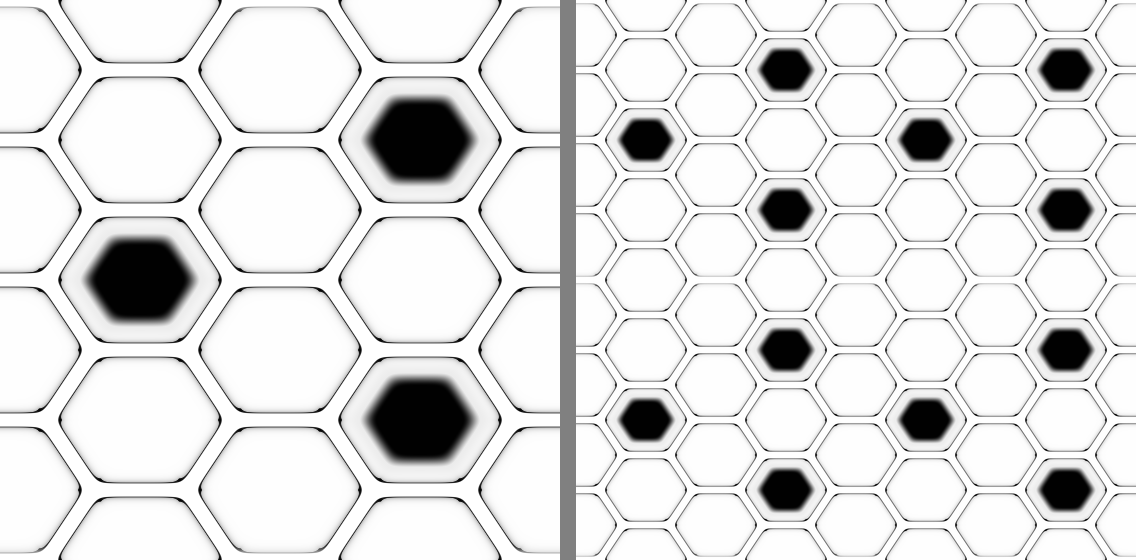
Left: one tile. Right: repeated 2 by 2.
This pattern is drawn by a WebGL 1 fragment shader. Its source:

```glsl
precision highp float;

uniform vec2 u_resolution;

const float REPEATS = 4.0;         // columns and rows across the tile
const float CELL_RADIUS = 0.453;   // cell edge, where 0.5 leaves no gap
const float ROUNDING = 45.0;       // higher gives sharper corners
const float LINE_WIDTH = 0.007;
const float CORNER_WIDTH = 0.021;
const float LINE_INK = 0.85;
const float SHADE_INK = 0.42;
const float SHADE_FALLOFF = 0.016;
const float CORE_INNER = 0.245;    // solid part of a dark cell
const float CORE_OUTER = 0.355;    // end of its blurred rim
const float HALO_INK = 0.07;
const float FAINT_INK = 0.45;      // strength of edges along the tile border
const vec3 GAP_COLOR = vec3(1.0);
const vec3 CELL_COLOR = vec3(0.995);
const vec3 INK_COLOR = vec3(0.005);

// Largest of the three hexagon axes; neighbouring cells meet at 0.5
float hexNorm(vec2 p) {
  p = abs(p);
  return max(p.y, 0.75 * p.x + 0.5 * p.y);
}

// The same measure with rounded corners
float roundHexNorm(vec2 p) {
  p = abs(p);
  vec3 axes = vec3(p.y, 0.75 * p.x + 0.5 * p.y, 0.75 * p.x - 0.5 * p.y);
  return log(dot(exp(ROUNDING * axes), vec3(1.0))) / ROUNDING;
}

// Offset from the nearest centre of a 2 by 1 lattice
vec2 latticeOffset(vec2 q, vec2 origin) {
  vec2 period = vec2(2.0, 1.0);
  return mod(q - origin + 0.5 * period, period) - 0.5 * period;
}

// Dark cells zigzag between the odd columns, skipping row zero
float isDarkCell(vec2 center) {
  vec2 cell = mod(floor(center + 0.25), REPEATS);
  float column = 1.0 + 2.0 * mod(cell.y, 2.0);
  return step(0.5, cell.y) * (1.0 - step(0.5, abs(cell.x - column)));
}

void main() {
  vec2 q = gl_FragCoord.xy / u_resolution * REPEATS;
  float pixel = REPEATS / min(u_resolution.x, u_resolution.y);

  // Nearest cell of the two staggered lattices
  vec2 evenOffset = latticeOffset(q, vec2(0.0, 0.5));
  vec2 oddOffset = latticeOffset(q, vec2(1.0, 0.0));
  bool isEven = hexNorm(evenOffset) < hexNorm(oddOffset);
  vec2 p = isEven ? evenOffset : oddOffset;

  float radius = roundHexNorm(p);
  float depth = CELL_RADIUS - radius;
  float inside = smoothstep(-0.6 * pixel, 0.6 * pixel, depth);

  // Thin outline that thickens in the corners, with soft inner shading
  float corner = clamp((radius - hexNorm(p)) * ROUNDING / log(2.0), 0.0, 1.0);
  float width = mix(LINE_WIDTH, CORNER_WIDTH, corner);
  float line = 1.0 - smoothstep(width - 0.6 * pixel, width + 0.6 * pixel, depth);
  float shade = SHADE_INK * (1.0 + corner) * exp(-max(depth, 0.0) / SHADE_FALLOFF);
  float edgeInk = max(line * mix(LINE_INK, 1.0, corner), shade);

  // Flat edges beside the tile border are fainter
  float borderDistance = min(q.y, REPEATS - q.y);
  if (isEven) edgeInk *= mix(FAINT_INK, 1.0, smoothstep(0.05, 0.11, borderDistance));

  // Blurred dark core and its pale halo
  float core = 1.0 - smoothstep(CORE_INNER, CORE_OUTER, radius);
  float halo = HALO_INK * (1.0 - smoothstep(0.33, CELL_RADIUS, radius));
  float coreInk = isDarkCell(q - p) * max(core, halo);

  float ink = 1.0 - (1.0 - clamp(edgeInk, 0.0, 1.0)) * (1.0 - coreInk);
  vec3 cellColor = mix(CELL_COLOR, INK_COLOR, ink);
  gl_FragColor = vec4(mix(GAP_COLOR, cellColor, inside), 1.0);
}
```
